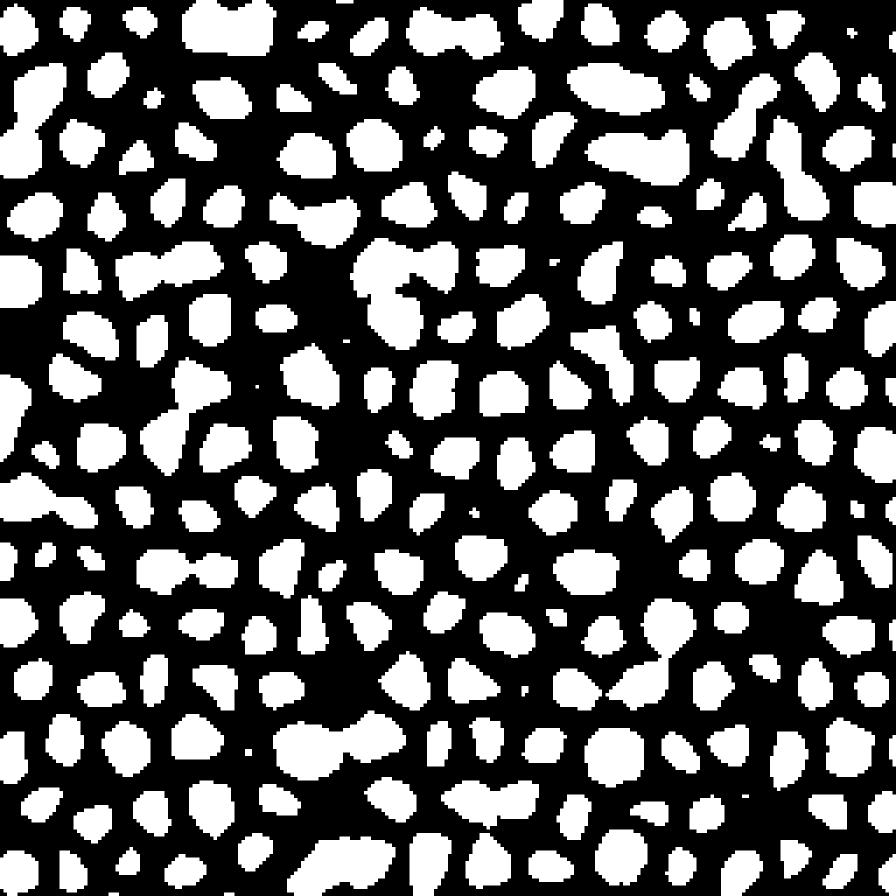
Write a Shadertoy shader that draws this pattern.

```glsl
// Irregular white blobs with coarse stepped edges scattered over black.

const vec3 INK = vec3(0.0);
const vec3 SPOT = vec3(1.0);
const float BLOCKS = 256.0;    // steps of the coarse edge across the canvas
const float SPOTS = 15.0;      // spots across the canvas
const float GAP = 0.34;        // black gap between spots, in cells
const float ROUNDNESS = 10.0;  // lower values give rounder spots
const float LINK_CHANCE = 0.07;

vec3 hash3(vec2 p) {
    vec3 q = fract(p.xyx * vec3(0.1031, 0.1030, 0.0973));
    q += dot(q, q.yxz + 33.33);
    return fract((q.xxy + q.yzz) * q.zyx);
}

// Smooth value noise with two channels in 0..1
vec2 noise2(vec2 p) {
    vec2 i = floor(p);
    vec2 f = fract(p);
    f = f * f * (3.0 - 2.0 * f);
    vec2 low = mix(hash3(i).xy, hash3(i + vec2(1, 0)).xy, f.x);
    vec2 high = mix(hash3(i + vec2(0, 1)).xy, hash3(i + vec2(1, 1)).xy, f.x);
    return mix(low, high, f.y);
}

// Jittered centre on staggered rows
vec2 spotCentre(vec2 id) {
    float stagger = 0.5 * mod(id.y, 2.0) - 0.25;
    vec2 jitter = 0.5 * (hash3(id + 57.0).xy - 0.5);
    return id + 0.5 + vec2(stagger, 0.0) + jitter;
}

// Stretched distance to one spot, reduced by its random size
float spotDistance(vec2 p, vec2 id) {
    vec3 h = hash3(id + 131.0);
    float angle = 3.14159 * h.x;
    float stretch = 1.0 + 0.22 * h.y;
    float c = cos(angle);
    float s = sin(angle);
    vec2 d = mat2(c, -s, s, c) * (p - spotCentre(id));
    float size = 0.1 - 0.1 * h.z - 0.5 * pow(h.z, 8.0);
    return length(d * vec2(stretch, 1.0 / stretch)) - size;
}

// Neighbouring spots are sometimes fused into one
bool linked(vec2 a, vec2 b) {
    bool near = distance(spotCentre(a), spotCentre(b)) < 1.25;
    return a == b || (near && hash3(a + b + 211.0).x < LINK_CHANCE);
}

vec2 nearestSpot(vec2 p) {
    vec2 base = floor(p);
    vec2 nearest = base;
    float best = 10.0;
    for (int y = -1; y <= 1; y++)
    for (int x = -1; x <= 1; x++) {
        vec2 id = base + vec2(x, y);
        float d = spotDistance(p, id);
        if (d < best) {
            best = d;
            nearest = id;
        }
    }
    return nearest;
}

// Soft lead of the nearest group of spots over all other spots
float spotField(vec2 p) {
    vec2 own = nearestSpot(p);
    float inside = 0.0;
    float outside = 0.0001;
    for (int y = -2; y <= 2; y++)
    for (int x = -2; x <= 2; x++) {
        vec2 id = own + vec2(x, y);
        float weight = exp(-ROUNDNESS * spotDistance(p, id));
        if (linked(own, id)) inside += weight;
        else outside += weight;
    }
    return log(inside / outside) / ROUNDNESS;
}

// Coverage of the block under a canvas position
float spotMask(vec2 uv) {
    vec2 p = (floor(uv * BLOCKS) + 0.5) / BLOCKS * SPOTS + 40.0;
    vec2 bent = p + 0.2 * (noise2(p * 2.0) - 0.5);
    float rough = 0.1 * (noise2(p * 5.0).x - 0.5);
    return step(GAP, spotField(bent) + rough);
}

void mainImage(out vec4 fragColor, in vec2 fragCoord) {
    // Four samples per pixel smooth block edges that miss the pixel grid
    float cover = 0.0;
    for (int i = 0; i < 4; i++) {
        vec2 offset = 0.5 * vec2(i % 2, i / 2) - 0.25;
        cover += 0.25 * spotMask((fragCoord + offset) / iResolution.y);
    }
    fragColor = vec4(mix(INK, SPOT, cover), 1.0);
}
```
